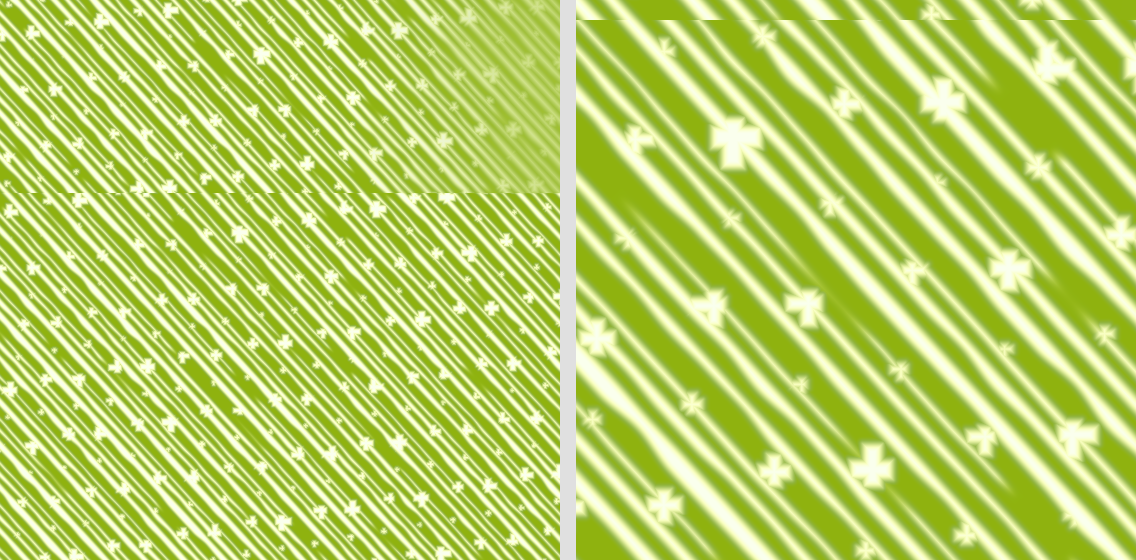
Left: the whole. Right: its middle third, enlarged.
This pattern is drawn by a Shadertoy shader. Its source:

```glsl
float hash(vec2 p) {
    return fract(sin(dot(p, vec2(127.1, 311.7))) * 43758.55);
}

float noise(vec2 p) {
    vec2 i = floor(p), f = smoothstep(0.0, 1.0, p - i);
    return mix(mix(hash(i), hash(i + vec2(1, 0)), f.x),
               mix(hash(i + vec2(0, 1)), hash(i + vec2(1, 1)), f.x), f.y);
}

// One white stripe per period, with uneven width along its run
float stripe(vec2 run, float offset, float width, float soft) {
    const float period = 0.052;
    float id = round(run.x / period - offset);
    float wobble = noise(vec2(run.y * 32.0, id * 3.7 + offset * 51.0)) - 0.5;
    float dist = abs(run.x - (id + offset) * period + 0.002 * wobble);
    float halfWidth = width * (0.36 + 0.28 * hash(vec2(id, offset)) + 0.3 * wobble);
    return smoothstep(soft, -soft, dist - halfWidth);
}

float boxDistance(vec2 p, vec2 halfSize) {
    vec2 d = abs(p) - halfSize;
    return length(max(d, 0.0)) + min(max(d.x, d.y), 0.0);
}

// Ragged cross-shaped blot, one per lattice cell
float blot(vec2 cell, mat2 lattice, vec2 offset, float size, float soft) {
    vec2 id = round(cell - offset);
    vec2 p = lattice * (cell - offset - id);
    float s = size * (0.75 + 0.45 * hash(id + offset));
    vec2 jitter = vec2(hash(id + 3.1), hash(id + 7.3)) - 0.5;
    float d = boxDistance(p, s * vec2(1.0, 0.45));
    d = min(d, boxDistance(p - 0.7 * s * jitter, s * vec2(0.45, 1.0)));
    return smoothstep(soft, -soft, d);
}

// Coverage of all white parts at a given edge softness
float whiteParts(vec2 run, vec2 cell, mat2 lattice, float soft) {
    float white = stripe(run, 0.0, 0.0092, soft);
    white = max(white, stripe(run, 0.33, 0.0058, soft));
    float gaps = noise(vec2(run.y * 11.0, round(run.x / 0.052 - 0.58) * 5.3));
    white = max(white, stripe(run, 0.58, 0.0036, soft) * smoothstep(0.12, 0.3, gaps));
    white = max(white, blot(cell, lattice, vec2(0.0), 0.0128, soft));
    white = max(white, blot(cell, lattice, vec2(0.56, 0.36), 0.0105, soft));
    white = max(white, blot(cell, lattice, vec2(0.31, 0.15), 0.006, soft));
    return max(white, blot(cell, lattice, vec2(0.83, 0.62), 0.005, soft));
}

void mainImage(out vec4 fragColor, in vec2 fragCoord) {
    vec2 p = fragCoord / iResolution.y;
    p.y = 1.0 - p.y;
    float pixel = 1.0 / iResolution.y;

    // Skewed lattice of blots, shifted above the horizontal seam
    float upper = smoothstep(pixel, -pixel, p.y - 0.345);
    vec2 origin = p.y < 0.345 ? vec2(0.345, 0.117) : vec2(0.306, 0.436);
    mat2 lattice = mat2(0.163, 0.078, 0.040, 0.099);
    vec2 cell = inverse(lattice) * (p - origin);

    // Distance across and along the diagonal stripes
    float angle = radians(47.5);
    vec2 along = vec2(cos(angle), sin(angle));
    vec2 run = vec2(dot(p - origin, vec2(along.y, -along.x)), dot(p - origin, along));

    // Blurred, washed-out upper right corner
    float fade = upper * smoothstep(0.58, 1.0, p.x + 0.12 * (noise(p * 12.0) - 0.5));
    float soft = max(0.0026, pixel) + 0.004 * fade;
    float white = whiteParts(run, cell, lattice, soft);
    float whiteBlue = whiteParts(run, cell, lattice, soft + 0.0025);

    // Blue bleeds further than red and green
    vec3 color = mix(vec3(0.56, 0.70, 0.06), vec3(0.98, 1.0, 0.93), vec3(white, white, whiteBlue));
    color = mix(color, vec3(0.68, 0.79, 0.30), 0.55 * fade);
    fragColor = vec4(color, 1.0);
}
```
